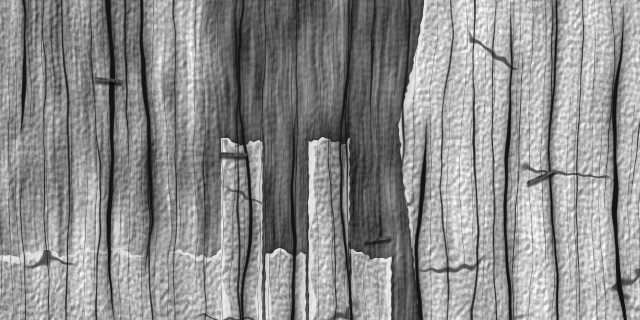
Give the GLSL for this texture, as a Shadertoy shader.

```glsl
// Weathered timber in black and white: split planks under flaking paint.
// Stretched gradient noise makes the fibres, hashed columns make the cracks,
// and a signed paint depth makes the chips with their bright, ragged rims.

const float WOOD_LEFT = 0.58;      // silvery worn wood
const float WOOD_BARE = 0.37;      // dark exposed wood
const float PAINT_CHIP = 0.67;
const float PAINT_RIGHT = 0.76;
const float CRACK_TONE = 0.05;
const float RIM_TONE = 0.93;
const float FIBRE_CONTRAST = 0.42;
const float STIPPLE_CONTRAST = 0.30;
const float STRIP_START = 0.69;    // left end of the flaked strips
const float STRIP_WIDTH = 0.135;
const float STRIP_COUNT = 4.0;
const float SOFT = 0.0025;         // edge softness in canvas heights
const int NAIL_COUNT = 4;

vec2 hash2(vec2 p) {
    vec3 q = fract(p.xyx * vec3(0.1031, 0.1030, 0.0973));
    q += dot(q, q.yzx + 33.33);
    return fract((q.xx + q.yz) * q.zy);
}

float corner(vec2 cell, vec2 offset) {
    return dot(hash2(cell) * 2.0 - 1.0, offset);
}

float noise(vec2 p) {
    vec2 i = floor(p), f = p - i, e = vec2(1, 0);
    vec2 u = f * f * f * (f * (f * 6.0 - 15.0) + 10.0);
    return mix(mix(corner(i, f), corner(i + e, f - e), u.x),
               mix(corner(i + e.yx, f - e.yx), corner(i + 1.0, f - 1.0), u.x), u.y);
}

float below(float edge, float soft, float d) {
    return 1.0 - smoothstep(edge - soft, edge + soft, d);
}

// Vertical splits, one per column: x = dark core, y = soft shadow around it
vec2 cracks(vec2 p, float spacing, float width) {
    vec2 result = vec2(0);
    float seed = floor(spacing * 977.0);
    for (int k = -1; k <= 1; k++) {
        float id = floor(p.x / spacing) + float(k);
        vec2 place = hash2(vec2(id + 5.0, seed));
        vec2 span = hash2(vec2(id + 41.0, seed + 3.0));
        float x = (id + 0.5 + 0.6 * (place.x - 0.5)) * spacing;
        x += spacing * 0.35 * noise(vec2(p.y * 1.8, id * 7.3));
        x += 0.006 * noise(vec2(p.y * 13.0, id * 3.7 + seed));
        float taper = 1.0 - abs(p.y - span.x) / mix(0.3, 1.1, span.y);
        float w = width * mix(0.35, 1.0, place.y) * smoothstep(0.0, 0.5, taper);
        w *= 0.85 + 1.1 * noise(vec2(p.y * 5.0, id * 1.7 + 0.4));
        float d = abs(p.x - x) - w;
        float fade = smoothstep(0.0, 0.2, taper);
        result = max(result, fade * vec2(below(0.0, SOFT, d), exp(-max(d, 0.0) * 70.0)));
    }
    return result;
}

// Positive inside the paint, growing with distance from its edge
float paintDepth(vec2 p) {
    float ragged = 0.05 * noise(vec2(p.x * 14.0, 2.3)) + 0.016 * noise(p * 45.0);
    float s = (p.x - STRIP_START) / STRIP_WIDTH;
    float tall = 1.0 - mod(floor(s), 2.0);
    float inStrips = step(0.0, s) * step(s, STRIP_COUNT);
    float top = mix(0.21, mix(0.21, 0.56, tall), inStrips);
    float side = (0.47 - abs(fract(s) - 0.5)) * STRIP_WIDTH + 0.3 * ragged;
    float chip = top - p.y + ragged;
    chip = mix(chip, min(chip, side), inStrips);
    chip = s > STRIP_COUNT ? -0.1 : chip;
    float rightEdge = 1.245 + mix(0.1, 0.2, step(0.6, p.y)) * abs(p.y - 0.6);
    return max(chip, p.x - rightEdge + 0.5 * ragged);
}

// Bent nails lying across the grain: x = metal, y = cast shadow
vec2 nails(vec2 p) {
    vec2 result = vec2(0);
    for (int k = 0; k < NAIL_COUNT; k++) {
        float i = float(k), tilt = 0.06 * i * i - 0.1;
        vec2 r = p - vec2(0.34 + 0.36 * i + 0.03 * i * i, 0.5 + 0.25 * cos(1.5 * i));
        r.y -= tilt * r.x;
        float d = length(vec2(max(abs(r.x) - 0.038, 0.0), r.y));
        float shade = length(vec2(max(abs(r.x) - 0.036, 0.0), r.y + 0.009));
        result = max(result, vec2(below(0.005, SOFT, d), below(0.007, 0.006, shade)));
    }
    return result;
}

void mainImage(out vec4 fragColor, in vec2 fragCoord) {
    vec2 p = fragCoord / iResolution.y;
    vec2 q = p;
    q.x += 0.04 * noise(p * vec2(3.0, 1.6)) + 0.012 * noise(p * vec2(8.0, 5.0));

    // Fibres, pitted relief and broad stains
    float fibre = 0.5 * noise(q * vec2(24.0, 1.6)) + 0.6 * noise(q * vec2(62.0, 3.5))
                + 0.5 * noise(q * vec2(125.0, 9.0));
    vec2 grit = q * vec2(75.0, 58.0), light = vec2(0.35, -0.4);
    float stipple = noise(grit) - noise(grit + light) + 0.5 * noise(grit * 1.9);
    float stain = noise(p * vec2(5.0, 3.0) + 4.0) + 0.5 * noise(p * vec2(14.0, 8.0));

    // Bare wood and paint
    float centre = smoothstep(0.6, 0.72, p.x);
    float wood = mix(WOOD_LEFT, WOOD_BARE, centre) + FIBRE_CONTRAST * fibre;
    wood += 0.26 * stain + STIPPLE_CONTRAST * mix(0.75, 0.35, centre) * stipple;
    float paint = mix(PAINT_CHIP, PAINT_RIGHT, smoothstep(1.2, 1.35, p.x));
    paint += STIPPLE_CONTRAST * stipple + 0.16 * fibre + 0.15 * stain;

    float depth = paintDepth(p);
    float tone = wood * (1.0 - 0.45 * centre * exp(-max(-depth, 0.0) * 70.0));
    tone = mix(tone, paint, smoothstep(-SOFT, SOFT, depth));
    float rimWidth = max(0.0, 0.012 + 0.03 * noise(p * 9.0));
    float rim = smoothstep(-SOFT, SOFT, depth) * below(rimWidth, 0.003, depth);
    tone = mix(tone, RIM_TONE, 0.75 * rim * smoothstep(0.0, 0.008, rimWidth));

    // Jagged cross cracks in the paint
    float level = noise(p * vec2(1.3, 3.6) + 7.0) + 0.07 * noise(p * 24.0);
    float cross = below(0.012, 0.008, abs(level)) * smoothstep(0.0, 0.15, noise(p * 3.5 + 9.0));
    tone = mix(tone, 0.2, 0.8 * cross * step(0.0, depth));

    // Splits from wide to hairline, then the nails
    vec2 wide = cracks(q, 0.205, 0.0085);
    vec2 middle = cracks(q, 0.088, 0.0032);
    vec2 hairline = cracks(q, 0.039, 0.0012);
    tone *= 1.0 - 0.4 * wide.y - 0.15 * middle.y;
    tone = mix(tone, CRACK_TONE, max(wide.x, max(0.85 * middle.x, 0.5 * hairline.x)));
    vec2 nail = nails(p);
    tone *= 1.0 - 0.65 * nail.y;
    tone = mix(tone, 0.27 + 0.2 * stipple, nail.x);

    fragColor = vec4(vec3(clamp(tone + 0.03, 0.03, 0.97)), 1.0);
}
```
